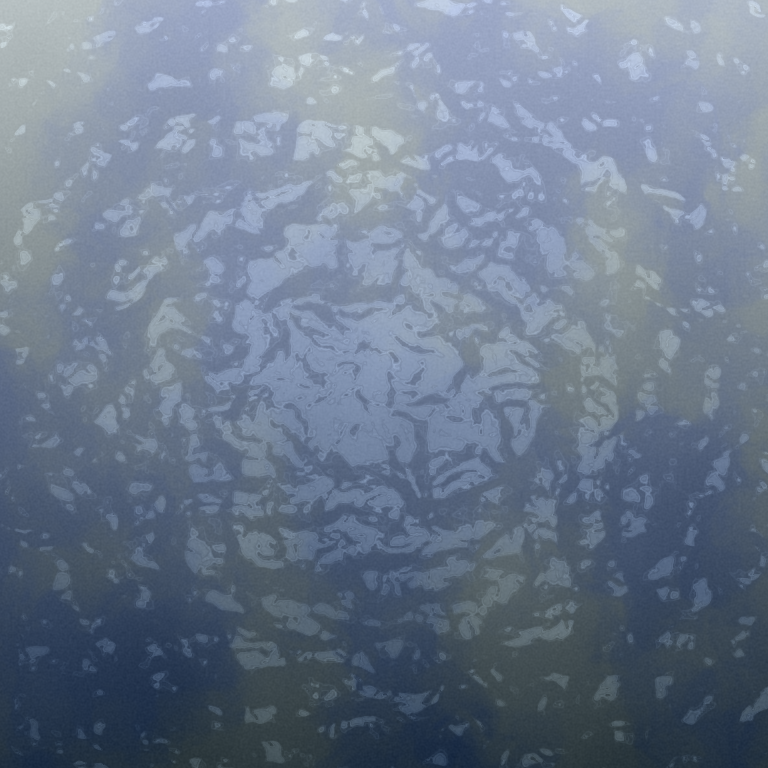
Write a Shadertoy shader that draws this texture.

```glsl
// Dimpled, misty glass in front of a dusk sky. The slope of a noise height
// field bends the view of a soft pale disc, which breaks into patches, rims
// and scattered glints over a vertical gradient with warm and cool clouds.

#define DIMPLES 18.0      // dimples across the canvas
#define CLOUDS 3.2        // cloud patches across the canvas
#define DISC_RADIUS 0.22
#define BEND_CENTRE 0.20  // refraction strength in the middle
#define BEND_OUTER 0.36   // extra refraction per unit of distance
#define GLINT 0.115       // brightness of lit glass
#define RIM 0.055         // brightness of the thin contours
#define GRAIN 0.035
#define COOL_LOW vec3(0.12, 0.19, 0.29)
#define COOL_HIGH vec3(0.66, 0.71, 0.83)
#define WARM_LOW vec3(0.20, 0.25, 0.27)
#define WARM_HIGH vec3(0.75, 0.79, 0.80)

vec2 hash2(vec2 p) {
    p = vec2(dot(p, vec2(127.1, 311.7)), dot(p, vec2(269.5, 183.3)));
    return 2.0 * fract(sin(p) * 43758.5453) - 1.0;
}

// Gradient noise, centred on zero
float noise(vec2 p) {
    vec2 i = floor(p), f = fract(p);
    vec2 u = f * f * f * (f * (f * 6.0 - 15.0) + 10.0);
    vec2 x = vec2(1.0, 0.0);
    float low = mix(dot(hash2(i), f), dot(hash2(i + x), f - x), u.x);
    float high = mix(dot(hash2(i + x.yx), f - x.yx),
                     dot(hash2(i + 1.0), f - 1.0), u.x);
    return mix(low, high, u.y);
}

float fbm(vec2 p) {
    float sum = 0.0, amp = 1.0;
    for (int i = 0; i < 5; i++) {
        sum += amp * noise(p);
        p = mat2(1.6, 1.2, -1.2, 1.6) * p + 7.3;
        amp *= 0.5;
    }
    return sum;
}

// Relief of the glass, in dimple units
float relief(vec2 p) {
    p += 0.35 * vec2(noise(p * 0.7 + 3.1), noise(p * 0.7 + 19.7));
    return noise(p) + 0.3 * noise(p * 2.1 + 5.0) + 0.09 * noise(p * 4.3 + 11.0);
}

vec2 slope(vec2 p) {
    vec2 e = vec2(0.04, 0.0);
    return vec2(relief(p + e.xy) - relief(p - e.xy),
                relief(p + e.yx) - relief(p - e.yx)) / (2.0 * e.x);
}

// Thin line where the value crosses a level
float contour(float value, float level, float width, float soft) {
    return 1.0 - smoothstep(width, width + soft, abs(value - level));
}

void mainImage(out vec4 fragColor, in vec2 fragCoord) {
    vec2 uv = fragCoord / iResolution.xy;
    vec2 fromCentre = uv - vec2(0.5, 0.51);
    float radius = length(fromCentre);

    // Refracted distance to the disc, roughened for frayed edges
    vec2 tilt = slope(uv * DIMPLES * vec2(1.0, 1.15));
    vec2 bent = fromCentre + (BEND_CENTRE + BEND_OUTER * radius) * tilt;
    float d = length(bent) + 0.035 * noise(uv * 130.0) + 0.02 * noise(uv * 240.0);
    float soft = clamp(fwidth(d), 0.008, 0.08);

    // Sky gradient with warm and cool clouds
    vec2 cloudPos = (uv + 0.012 * tilt) * CLOUDS * vec2(1.15, 0.9);
    float cloud = fbm(cloudPos + vec2(2.4, 8.1));
    float warmth = smoothstep(-0.25, 0.4, cloud + 0.45 * (radius - 0.35));
    float height = clamp(uv.y + 0.08 * fbm(cloudPos * 0.8 + 31.0), 0.0, 1.0);
    vec3 color = mix(mix(COOL_LOW, COOL_HIGH, height),
                     mix(WARM_LOW, WARM_HIGH, height), warmth);
    color += 0.05 * exp(-9.0 * radius * radius) - 0.01;

    // Lit patches, pale rims and darker inner contours
    float lit = 1.0 - smoothstep(DISC_RADIUS - soft, DISC_RADIUS + soft, d);
    float halo = 1.0 - smoothstep(DISC_RADIUS, DISC_RADIUS * 2.0, d);
    float rim = contour(d, DISC_RADIUS, 0.008, soft)
              + 0.6 * contour(d, DISC_RADIUS * 1.4, 0.004, soft);
    float crease = contour(d, DISC_RADIUS * 0.8, 0.005, soft);
    float patchy = 0.8 + 0.5 * noise(uv * 7.0 + 4.0);
    float light = GLINT * (lit - 0.3) + 0.02 * halo + RIM * (rim - 0.7 * crease);
    color += light * patchy * vec3(0.9, 1.0, 1.08);

    // Fine mist on the surface
    color += GRAIN * (noise(uv * 310.0) + 0.5 * noise(uv * 170.0 + 9.0));
    fragColor = vec4(clamp(color, 0.0, 1.0), 1.0);
}
```
